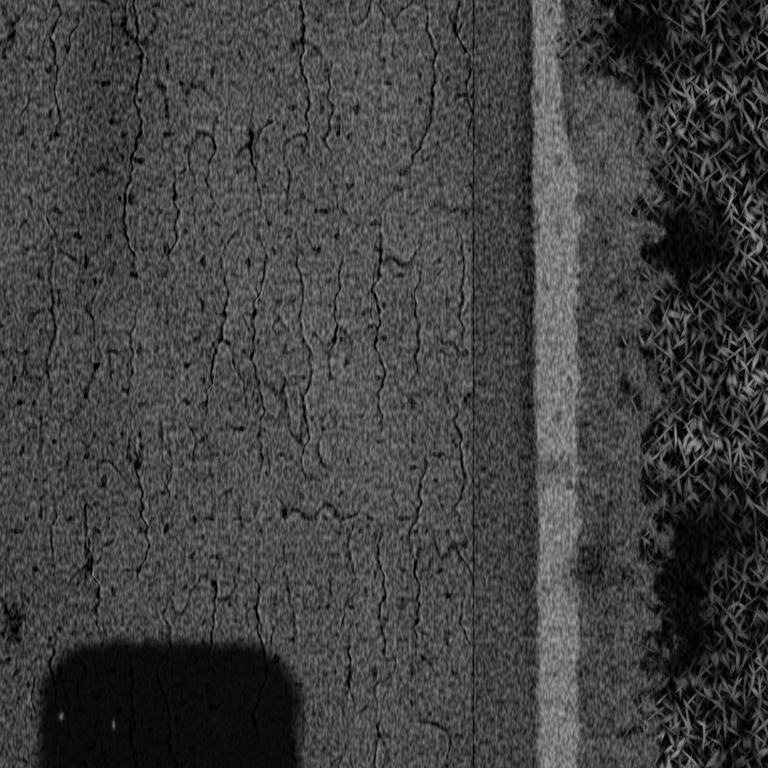
Reproduce this texture procedurally as a Shadertoy shader.

```glsl
vec2 gradientAt(vec2 cell) {
    vec3 h = fract(vec3(cell.xyx) * vec3(0.1031, 0.1030, 0.0973));
    h += dot(h, h.yzx + 33.33);
    float angle = 6.2832 * fract((h.x + h.y) * h.z);
    return vec2(cos(angle), sin(angle));
}

float gradientNoise(vec2 p) {
    vec2 i = floor(p), f = fract(p);
    vec2 u = f * f * f * (f * (f * 6.0 - 15.0) + 10.0);
    vec2 e = vec2(0.0, 1.0);
    float low = mix(dot(gradientAt(i), f), dot(gradientAt(i + e.yx), f - e.yx), u.x);
    float high = mix(dot(gradientAt(i + e), f - e), dot(gradientAt(i + 1.0), f - 1.0), u.x);
    return mix(low, high, u.y);
}

float fbm(vec2 p) {
    float sum = 0.0, gain = 1.0;
    for (int i = 0; i < 4; i++) {
        sum += gain * gradientNoise(p);
        p = p * 2.03 + 17.7;
        gain *= 0.55;
    }
    return sum;
}

float blob(vec2 p, vec2 centre, vec2 radii) {
    vec2 q = (p - centre) / radii;
    return exp(-dot(q, q));
}

float band(float x, float left, float right, float soft) {
    return smoothstep(left - soft, left + soft, x) * (1.0 - smoothstep(right - soft, right + soft, x));
}

float roundedBox(vec2 p, vec2 halfSize, float radius) {
    vec2 q = abs(p) - halfSize + radius;
    return length(max(q, 0.0)) + min(max(q.x, q.y), 0.0) - radius;
}

// Signed relief: dark groove with a lit right lip
float groove(float d, float width) {
    float lip = (d - 2.2 * width) / width;
    return 0.4 * exp(-lip * lip) - exp(-d * d / (width * width));
}

float verticalCrack(vec2 p, float x, float seed) {
    float wander = 0.035 * gradientNoise(vec2(seed, p.y * 5.0))
                 + 0.017 * gradientNoise(vec2(seed + 7.3, p.y * 19.0))
                 + 0.006 * gradientNoise(vec2(seed + 3.1, p.y * 65.0));
    float presence = smoothstep(-0.22, 0.2, gradientNoise(vec2(seed + 11.6, p.y * 6.0)));
    float width = 0.0017 + 0.0013 * gradientNoise(vec2(seed + 5.2, p.y * 30.0));
    return groove(p.x - x - wander, width) * presence;
}

float crackNetwork(vec2 p) {
    float relief = 0.0;
    for (int i = 0; i < 11; i++) {
        float k = float(i);
        relief += verticalCrack(p, 0.07 + 0.053 * k, 7.31 * k + 2.4);
    }
    // Finer branching cracks along noise contours
    vec2 warped = p + 0.012 * vec2(gradientNoise(p * 31.0), gradientNoise(p * 37.0 + 9.0));
    float branch = gradientNoise(warped * vec2(24.0, 9.0) + 4.0);
    float patches = smoothstep(-0.05, 0.25, gradientNoise(p * vec2(9.0, 13.0) + 21.0));
    return relief + 0.65 * groove(branch, 0.035) * patches;
}

float grain(vec2 p) {
    return 0.23 * gradientNoise(p * vec2(310.0, 135.0))
         + 0.13 * gradientNoise(p * vec2(145.0, 75.0) + 31.0);
}

float roadTone(vec2 p) {
    float tone = 0.285 + 0.045 * fbm(p * vec2(9.0, 5.0));
    tone += 0.055 * blob(p, vec2(0.43, 0.6), vec2(0.22, 0.4));
    tone -= 0.045 * blob(p, vec2(0.14, 0.85), vec2(0.05, 0.4));
    tone -= 0.05 * blob(p, vec2(0.0, 0.1), vec2(0.12, 0.25));
    float pits = smoothstep(0.28, 0.5, gradientNoise(p * vec2(85.0, 60.0) + 5.0));
    return tone - 0.17 * pits + 0.24 * crackNetwork(p);
}

float grassTone(vec2 p) {
    float blades = 0.0;
    for (int i = 0; i < 5; i++) {
        float k = float(i), angle = -0.9 + 0.42 * k;
        vec2 q = mat2(cos(angle), sin(angle), -sin(angle), cos(angle)) * p;
        float blade = gradientNoise(q * vec2(145.0, 36.0) + 13.7 * k);
        blades = max(blades, smoothstep(0.05, 0.55, blade));
    }
    float hollow = blob(p, vec2(0.82, 0.95), vec2(0.07, 0.05))
                 + blob(p, vec2(0.89, 0.67), vec2(0.05, 0.06))
                 + blob(p, vec2(0.9, 0.24), vec2(0.06, 0.1));
    float cover = 0.68 + 0.65 * fbm(p * vec2(13.0, 11.0) + 8.0) - 0.65 * hollow;
    return 0.02 + 0.55 * blades * clamp(cover, 0.08, 1.0);
}

void mainImage(out vec4 fragColor, in vec2 fragCoord) {
    vec2 p = fragCoord / iResolution.xy;
    float ragged = fbm(p * vec2(35.0, 28.0));

    // Cracked lane, smooth strip and sealed joint
    float strip = 0.255 + 0.03 * fbm(p * vec2(16.0, 7.0) + 3.0);
    float tone = mix(roadTone(p), strip, smoothstep(0.612, 0.618, p.x));
    tone -= 0.17 * band(p.x, 0.6155, 0.6175, 0.0008);
    tone -= 0.11 * blob(p, vec2(0.689, 0.75), vec2(0.012, 0.55));

    // Gravel shoulder
    float gravel = 0.27 + 0.09 * ragged + 0.08 * blob(p, vec2(0.79, 0.79), vec2(0.05, 0.09));
    gravel -= 0.14 * blob(p, vec2(0.765, 0.26), vec2(0.035, 0.03));
    tone = mix(tone, gravel, smoothstep(0.73, 0.755, p.x));

    // Worn painted stripe
    float left = mix(0.703, 0.693, p.y) + 0.005 * ragged;
    float right = 0.752 - 0.02 * smoothstep(0.76, 0.86, p.y) + 0.006 * ragged;
    float wear = blob(p, vec2(0.72, 0.39), vec2(0.03, 0.012))
               + blob(p, vec2(0.752, 0.25), vec2(0.022, 0.03));
    float chips = smoothstep(0.28, 0.5, gradientNoise(p * vec2(75.0, 45.0) + 2.0));
    float paint = band(p.x, left, right, 0.004) * (1.0 - clamp(0.75 * wear + 0.55 * chips, 0.0, 0.9));
    tone = mix(tone, 0.475 + 0.04 * ragged, paint);
    tone += grain(p);

    // Grass verge with an uneven border
    float border = 0.845 - 0.085 * smoothstep(0.83, 0.95, p.y) + 0.075 * ragged;
    float verge = smoothstep(border - 0.025, border + 0.025, p.x);
    tone = mix(tone, grassTone(p) + 0.3 * grain(p), verge);

    // Rounded cast shadow and its small glints
    float edge = roundedBox(p - vec2(0.22, 0.0), vec2(0.17, 0.165), 0.085) + 0.006 * ragged;
    float shadow = 1.0 - smoothstep(-0.014, 0.014, edge);
    tone *= mix(1.0, 0.15, shadow);
    tone += 0.4 * (blob(p, vec2(0.08, 0.067), vec2(0.003, 0.005)) + blob(p, vec2(0.148, 0.056), vec2(0.002, 0.006)));

    fragColor = vec4(vec3(clamp(tone, 0.0, 1.0)), 1.0);
}
```
